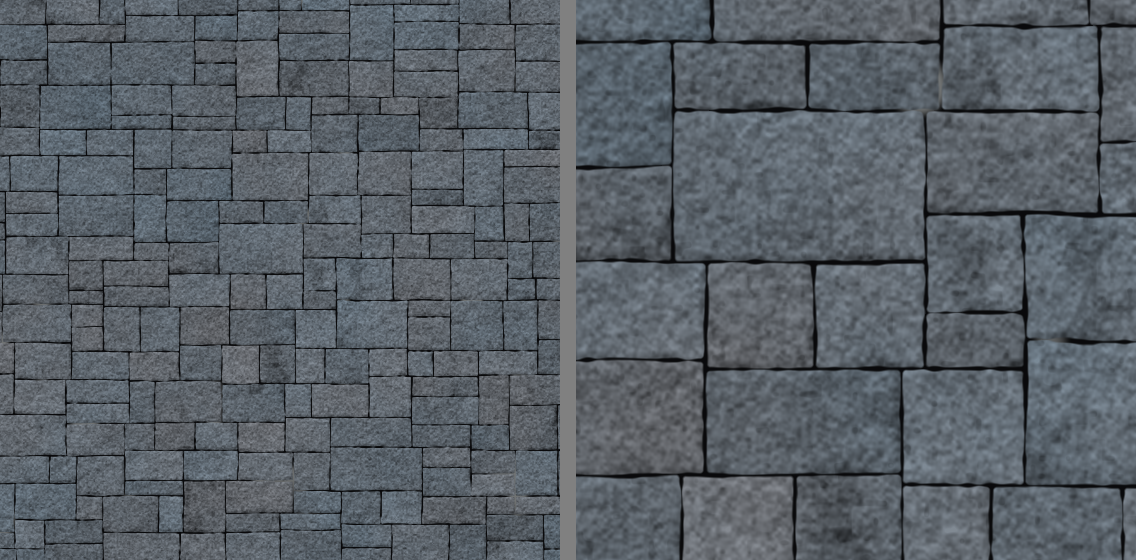
Left: the whole. Right: its middle third, enlarged.
Give the GLSL for this texture, as a WebGL 2 fragment shader.

```glsl
#version 300 es
precision highp float;

uniform vec2 u_resolution;
out vec4 fragColor;

const vec2 GRID = vec2(9.6, 15.4);        // base stones across and up
const vec2 JITTER = vec2(0.74, 0.62);     // spread of the joint positions
const float SPLIT_CHANCE = 0.75;
const vec2 SPLIT_MIN_SIZE = vec2(0.125, 0.078);  // only larger stones are cut
const float JOINT_HALF_WIDTH = 0.0009;
const float CORNER_RADIUS = 0.003;
const float CHIP_WIDTH = 0.007;
const float BASE_TONE = 0.406;
const vec3 COOL_TINT = vec3(0.865, 1.0, 1.11);
const vec3 WARM_TINT = vec3(0.985, 1.0, 1.04);
const vec3 JOINT_COLOR = vec3(0.035, 0.037, 0.042);
const vec3 MORTAR_COLOR = vec3(0.44, 0.45, 0.45);
const vec2 TO_LIGHT = vec2(-0.04, 0.15);

struct Stone { vec2 lo; vec2 hi; vec2 id; };

float hash(vec2 p) {
    vec3 q = fract(p.xyx * 0.1031);
    q += dot(q, q.yzx + 33.33);
    return fract((q.x + q.y) * q.z);
}

float noise(vec2 p) {
    vec2 i = floor(p), f = fract(p);
    f = f * f * (3.0 - 2.0 * f);
    float low = mix(hash(i), hash(i + vec2(1, 0)), f.x);
    float high = mix(hash(i + vec2(0, 1)), hash(i + 1.0), f.x);
    return mix(low, high, f.y);
}

float fbm(vec2 p) {
    float sum = 0.0, amp = 0.38;
    for (int i = 0; i < 4; i++) {
        sum += amp * noise(p);
        p = p * 2.03 + 19.7;
        amp *= 0.68;
    }
    return sum;
}

vec2 corner(vec2 v) {
    return (v + JITTER * (vec2(hash(v + 17.0), hash(v + 71.0)) - 0.5)) / GRID;
}

// Joints run alternately level and upright through the jittered corners,
// so every cell is an exact rectangle and no joint runs far.
Stone findStone(vec2 p) {
    Stone s = Stone(vec2(0), vec2(1), vec2(0));
    vec2 home = floor(p * GRID);
    for (int k = 0; k < 9; k++) {
        vec2 cell = home + vec2(k % 3 - 1, k / 3 - 1);
        vec2 a = corner(cell), b = corner(cell + vec2(1, 0));
        vec2 c = corner(cell + vec2(0, 1)), d = corner(cell + 1.0);
        bool even = mod(cell.x + cell.y, 2.0) < 0.5;
        vec2 lo = even ? vec2(c.x, a.y) : vec2(a.x, b.y);
        vec2 hi = even ? vec2(b.x, d.y) : vec2(d.x, c.y);
        if (all(greaterThanEqual(p, lo)) && all(lessThan(p, hi))) s = Stone(lo, hi, cell * 2.0);
    }
    // Cut some large stones in two across their relatively longer side
    vec2 excess = (s.hi - s.lo) / SPLIT_MIN_SIZE;
    if (max(excess.x, excess.y) > 1.0 && hash(s.id + 131.0) < SPLIT_CHANCE) {
        int axis = excess.x > excess.y ? 0 : 1;
        float cut = mix(s.lo[axis], s.hi[axis], mix(0.3, 0.7, hash(s.id + 211.0)));
        if (p[axis] < cut) s.hi[axis] = cut;
        else { s.lo[axis] = cut; s.id += 1.0; }
    }
    return s;
}

float insideDistance(vec2 p, Stone s) {
    vec2 q = abs(p - 0.5 * (s.lo + s.hi)) - 0.5 * (s.hi - s.lo) + CORNER_RADIUS;
    return CORNER_RADIUS - length(max(q, 0.0)) - min(max(q.x, q.y), 0.0);
}

void main() {
    float unit = min(u_resolution.x, u_resolution.y);
    vec2 uv = gl_FragCoord.xy / unit;
    vec2 p = uv + 0.002 * (vec2(noise(uv * 28.0), noise(uv * 28.0 + 57.0)) - 0.5);
    Stone s = findStone(p);
    vec2 local = uv + 3.0 * vec2(hash(s.id + 5.0), hash(s.id + 43.0));

    // Rough face: carved relief, sharp grain and pits
    float relief = fbm(local * 60.0) - fbm(local * 60.0 + TO_LIGHT);
    float grain = noise(local * 330.0) - 0.5;
    float pits = 1.0 - smoothstep(0.08, 0.3, noise(local * 190.0));
    float broad = fbm(local * 9.0) - 0.5;
    float tone = BASE_TONE + 0.05 * (hash(s.id + 307.0) - 0.5);
    tone += 0.4 * relief + 0.13 * grain + 0.12 * broad - 0.06 * pits;

    // Dark weathering on some stones
    float stain = smoothstep(0.56, 0.74, fbm(local * vec2(20.0, 11.0)));
    tone -= 0.10 * stain * smoothstep(0.4, 0.8, hash(s.id + 401.0));

    // Chipped lower and right edges, lit upper edge
    float ragged = noise(uv * 75.0) - 0.5;
    float shadowSide = min(p.y - s.lo.y, s.hi.x - p.x + 0.002) + 0.008 * ragged;
    tone -= 0.09 * (1.0 - smoothstep(0.0, CHIP_WIDTH, shadowSide));
    tone += 0.03 * (1.0 - smoothstep(0.002, CHIP_WIDTH, s.hi.y - p.y + 0.004 * ragged));

    float warmth = clamp(0.25 + 0.5 * hash(s.id + 503.0) + 0.9 * (fbm(uv * 5.0) - 0.5), 0.0, 1.0);
    vec3 color = clamp(tone, 0.08, 0.54) * mix(COOL_TINT, WARM_TINT, warmth);

    // Joints: mostly deep shadow, with a few pale mortar runs
    float edge = insideDistance(p, s) + 0.0014 * (noise(uv * 150.0) - 0.5) + 0.001 * ragged;
    float blur = max(0.6 / unit, 0.0008);
    float face = smoothstep(JOINT_HALF_WIDTH - blur, JOINT_HALF_WIDTH + blur, edge);
    float mortar = smoothstep(0.84, 0.92, noise(uv * 13.0 + 83.0));
    vec3 joint = mix(JOINT_COLOR, MORTAR_COLOR, mortar);
    fragColor = vec4(mix(joint, color, face), 1.0);
}
```
